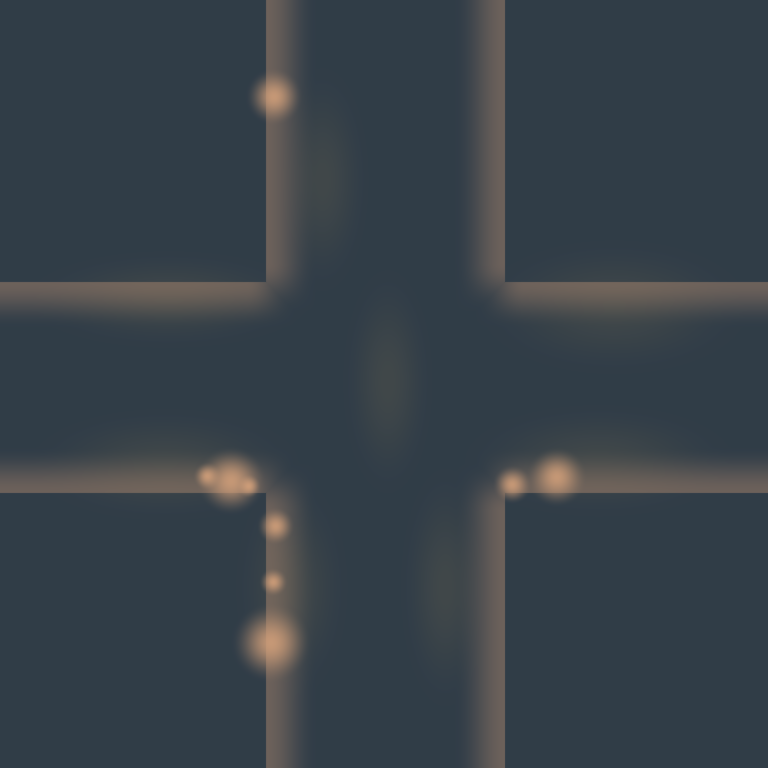
A WebGL 2 fragment shader for this background:

```glsl
#version 300 es
precision highp float;
// Two dark corridors crossing at right angles, with warm light along their walls.
// Wall light is a one-sided falloff from each edge that fades at the crossing;
// faint elliptical hazes and small round lamps are layered over it in loops.

uniform vec2 u_resolution;
out vec4 fragColor;

const vec3 NIGHT = vec3(0.190, 0.238, 0.280);
const vec3 HAZE = vec3(0.52, 0.46, 0.32);
const vec3 AMBER = vec3(0.72, 0.56, 0.45);
const vec3 LAMP = vec3(0.83, 0.63, 0.48);

const vec2 WALL_MIN = vec2(0.3464, 0.3581);   // left and bottom edges
const vec2 WALL_MAX = vec2(0.6576, 0.6328);   // right and top edges
const vec2 WALL_REACH = vec2(0.066, 0.060);
const float WALL_STRENGTH = 0.44;
const float CORNER_OUT = 0.025;               // fade begins outside the crossing
const float CORNER_IN = 0.040;                // and ends inside it
const float HAZE_STRENGTH = 0.19;
const float LAMP_STRENGTH = 0.86;

// Hazes: centre, radii
const int HAZES = 8;
const vec4 HAZE_SHAPE[HAZES] = vec4[](
  vec4(0.505, 0.503, 0.060, 0.150), vec4(0.420, 0.766, 0.062, 0.150),
  vec4(0.220, 0.610, 0.190, 0.065), vec4(0.800, 0.600, 0.180, 0.090),
  vec4(0.215, 0.395, 0.180, 0.075), vec4(0.780, 0.400, 0.180, 0.075),
  vec4(0.380, 0.235, 0.075, 0.150), vec4(0.580, 0.235, 0.060, 0.160));

// Lamps: centre, radius
const int LAMPS = 9;
const vec3 LAMP_SHAPE[LAMPS] = vec3[](
  vec3(0.357, 0.874, 0.038), vec3(0.301, 0.374, 0.046),
  vec3(0.270, 0.380, 0.019), vec3(0.324, 0.367, 0.016),
  vec3(0.359, 0.315, 0.025), vec3(0.356, 0.242, 0.019),
  vec3(0.353, 0.163, 0.053), vec3(0.667, 0.369, 0.026),
  vec3(0.725, 0.379, 0.040));

// Soft disc: one at the centre, zero from radius one outward
float softDisc(float radius) {
  return 1.0 - smoothstep(0.0, 1.0, radius);
}

// Light inside a wall, falling off with the distance from it
vec2 wallLight(vec2 depth, vec2 pixel) {
  vec2 inside = smoothstep(-pixel, pixel, depth);
  return inside * (1.0 - smoothstep(vec2(0.0), WALL_REACH, depth));
}

void main() {
  vec2 uv = gl_FragCoord.xy / u_resolution;
  vec2 pixel = 0.75 / u_resolution;

  // Depth past the nearest edge, positive within each corridor
  vec2 depth = min(uv - WALL_MIN, WALL_MAX - uv);
  vec2 light = wallLight(depth, pixel);
  vec2 open = 1.0 - smoothstep(-CORNER_OUT, CORNER_IN, depth);
  float walls = max(light.x * open.y, light.y * open.x);

  vec3 color = NIGHT;

  // Faint hazes
  for (int i = 0; i < HAZES; i++) {
    vec4 haze = HAZE_SHAPE[i];
    float glow = softDisc(length((uv - haze.xy) / haze.zw));
    color = mix(color, HAZE, HAZE_STRENGTH * glow);
  }

  // Lit walls
  color = mix(color, AMBER, WALL_STRENGTH * walls);

  // Lamps
  for (int i = 0; i < LAMPS; i++) {
    vec3 lamp = LAMP_SHAPE[i];
    float glow = softDisc(length(uv - lamp.xy) / lamp.z);
    color = mix(color, LAMP, LAMP_STRENGTH * glow);
  }

  fragColor = vec4(color, 1.0);
}
```
